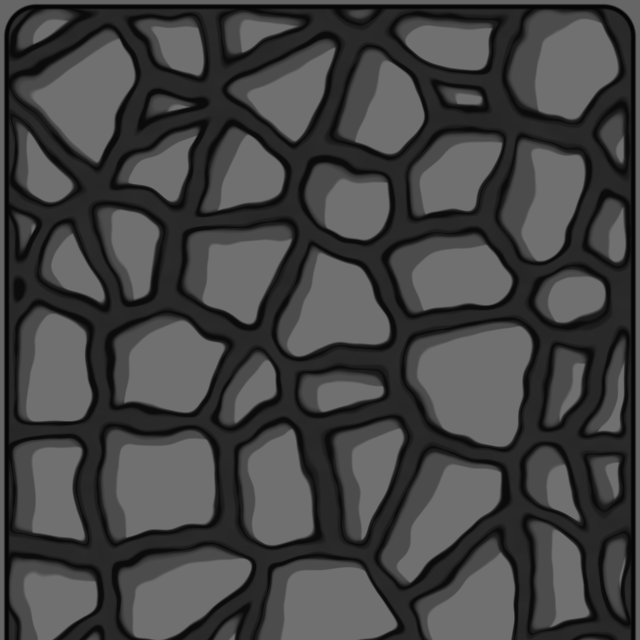
A Shadertoy shader for this texture:

```glsl
// Hand-inked cobblestone wall: flat grey stones, dark outlines and mortar in a rounded frame.
#define GRID 6.4          // stones across the canvas
#define JITTER 0.84       // scatter of stone centres
#define SIZE_VARIATION 0.36
#define GAP 0.0137        // stone border to middle of its outline
#define INK_HALF 0.0053   // half the outline width
#define ROUNDING 0.014    // softness of stone corners
#define WOBBLE 0.026      // irregularity of the stone edges
#define SHADE_SHIFT vec2(-0.023, 0.013)
#define SOFTNESS 0.0022   // edge blur

const vec3 FACE = vec3(0.44);
const vec3 SHADE = vec3(0.30);
const vec3 DEEP_SHADE = vec3(0.23);
const vec3 MORTAR = vec3(0.16);
const vec3 INK_EDGE = vec3(0.11);
const vec3 INK_CORE = vec3(0.045);
const vec3 OUTSIDE = vec3(0.40);

vec3 hash3(vec2 p) {
    vec3 h = fract(p.xyx * vec3(0.1031, 0.1030, 0.0973));
    h += dot(h, h.yxz + 33.33);
    return fract((h.xxy + h.yzz) * h.zyx);
}

// Two independent channels of smooth value noise, centred on zero.
vec2 noise2(vec2 p) {
    vec2 i = floor(p), f = fract(p);
    f = f * f * (3.0 - 2.0 * f);
    vec2 low = mix(hash3(i).xy, hash3(i + vec2(1, 0)).xy, f.x);
    vec2 high = mix(hash3(i + vec2(0, 1)).xy, hash3(i + vec2(1, 1)).xy, f.x);
    return mix(low, high, f.y) - 0.5;
}

float smoothMin(float a, float b, float k) {
    float h = max(k - abs(a - b), 0.0) / k;
    return min(a, b) - h * h * k * 0.25;
}

// Stone centre in xy, size weight in z.
vec3 stoneSite(vec2 cell) {
    vec3 h = hash3(cell + 37.0);
    return vec3((cell + 0.5 + JITTER * (h.xy - 0.5)) / GRID,
                SIZE_VARIATION * h.z / (GRID * GRID));
}

float power(vec2 p, vec3 site) {
    vec2 d = p - site.xy;
    return dot(d, d) - site.z;
}

// Positive inside the frame; only the top corners are rounded.
float frameDistance(vec2 p) {
    vec2 d = abs(p - vec2(0.5, 0.3)) - vec2(0.493, 0.693) + 0.05;
    return 0.05 - length(max(d, 0.0)) - min(max(d.x, d.y), 0.0);
}

vec2 ownerCell(vec2 p) {
    vec2 base = floor(p * GRID), owner = base;
    float best = 1e5;
    for (int y = -2; y <= 2; y++)
    for (int x = -2; x <= 2; x++) {
        vec2 cell = base + vec2(x, y);
        float d = power(p, stoneSite(cell));
        if (d < best) { best = d; owner = cell; }
    }
    return owner;
}

// Rounded distance from p to the border of one stone's cell.
float cellDistance(vec2 p, vec2 owner) {
    vec3 own = stoneSite(owner);
    float ownPower = power(p, own);
    float d = frameDistance(p);
    for (int y = -2; y <= 2; y++)
    for (int x = -2; x <= 2; x++) {
        if (x == 0 && y == 0) continue;
        vec3 other = stoneSite(owner + vec2(x, y));
        float edge = (power(p, other) - ownPower) / (2.0 * distance(own.xy, other.xy));
        d = smoothMin(d, edge, ROUNDING);
    }
    return d;
}

void mainImage(out vec4 fragColor, in vec2 fragCoord) {
    vec2 uv = fragCoord / iResolution.xy;
    float soft = max(SOFTNESS, 0.8 / iResolution.y);

    // Stone shapes on a wobbly plane
    vec2 p = uv + WOBBLE * noise2(uv * 13.0) + 0.3 * WOBBLE * noise2(uv * 34.0 + 9.0);
    vec2 owner = ownerCell(p);
    vec2 stroke = noise2(uv * 22.0 + 51.0);
    float d = cellDistance(p, owner) - GAP - 0.004 * stroke.x;

    // Mortar with faint brush marks
    vec2 brush = noise2(uv * vec2(38.0, 55.0)) + noise2(uv * 16.0 + 5.0);
    vec3 color = MORTAR + 0.012 * brush.x;

    // Lit face, with a shaded band along the upper left of each stone
    vec2 shift = SHADE_SHIFT * (0.75 + 0.6 * hash3(owner + 7.0).x + 0.5 * stroke.y);
    float lit = cellDistance(p + shift, owner) - GAP - INK_HALF;
    vec3 stone = mix(DEEP_SHADE, SHADE, smoothstep(INK_HALF, INK_HALF + 0.006, d));
    stone = mix(stone, FACE, smoothstep(-soft, soft, lit));
    color = mix(color, stone, smoothstep(-soft, soft, d));

    // Ink outline of uneven weight, blackest along its middle
    float inkHalf = INK_HALF * (1.0 + 0.5 * stroke.y);
    float fromInk = abs(d);
    vec3 ink = mix(INK_CORE, INK_EDGE, smoothstep(0.15, 0.75, fromInk / inkHalf + 0.5 * brush.y));
    color = mix(color, ink, 1.0 - smoothstep(inkHalf - soft, inkHalf + soft, fromInk));

    // Black frame line and the grey beyond it
    float frame = frameDistance(uv);
    color = mix(color, vec3(0.02), 1.0 - smoothstep(0.007 - soft, 0.007 + soft, frame));
    color = mix(color, OUTSIDE, 1.0 - smoothstep(-soft, soft, frame));
    fragColor = vec4(color, 1.0);
}
```
